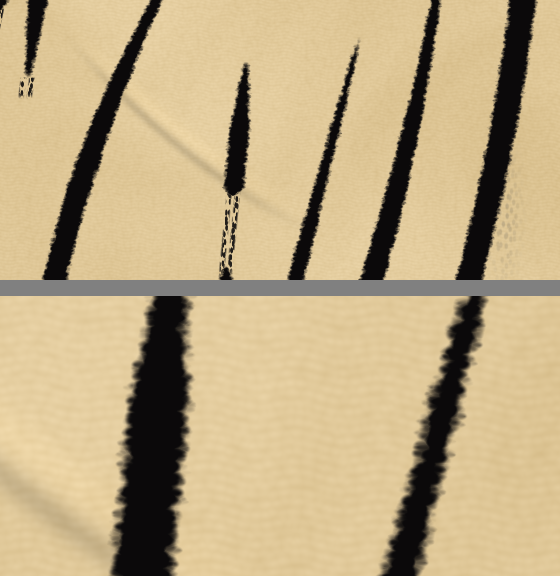
Top: the whole. Bottom: its middle third, enlarged.
This texture is drawn by a WebGL 2 fragment shader. Its source:

```glsl
#version 300 es
precision highp float;

uniform vec2 u_resolution;
out vec4 fragColor;

const vec3 CLOTH_LIGHT = vec3(0.90, 0.81, 0.63);
const vec3 CLOTH_SHADE = vec3(0.84, 0.74, 0.54);
const vec3 INK = vec3(0.042, 0.036, 0.040);
const float EDGE_SOFT = 0.008;
const float EDGE_ROUGH = 0.017;
const float TAIL_REACH = 0.34;
const float GRAIN = 0.65;
const float WEAVE_ROWS = 85.0;
const float CREASE_WIDTH = 0.022;
const float CREASE_DEPTH = 0.13;

// Stroke path: x at the bottom, lean, bow, half width
const int STROKES = 8;
const vec4 PATH[STROKES] = vec4[](
    vec4(-0.200, 0.205, 0.000, 0.022),
    vec4(0.005, 0.130, 0.000, 0.033),
    vec4(0.195, 0.365, -0.035, 0.042),
    vec4(0.803, 0.098, 0.000, 0.032),
    vec4(0.807, 0.060, 0.000, 0.022),
    vec4(1.055, 0.264, 0.000, 0.029),
    vec4(1.328, 0.229, 0.016, 0.042),
    vec4(1.675, 0.192, 0.018, 0.045));

// Stroke ends: bottom, bottom taper, top, top taper
const vec4 ENDS[STROKES] = vec4[](
    vec4(0.96, 0.04, 3.00, 1.00),
    vec4(0.72, 0.27, 3.00, 1.00),
    vec4(-2.0, 1.00, 1.20, 0.80),
    vec4(0.30, 0.03, 0.78, 0.25),
    vec4(-2.0, 1.00, 0.05, 0.05),
    vec4(-2.0, 1.00, 0.87, 0.87),
    vec4(-2.0, 1.00, 1.25, 1.25),
    vec4(-2.0, 1.00, 3.00, 1.00));

vec2 hash2(vec2 p) {
    vec3 q = fract(p.xyx * vec3(0.1031, 0.1030, 0.0973));
    q += dot(q, q.yzx + 33.33);
    return fract((q.xx + q.yz) * q.zy);
}

// Distance to the nearest scattered cell centre
float cellular(vec2 p) {
    vec2 cell = floor(p), f = p - cell;
    float nearest = 4.0;
    for (int j = -1; j <= 1; j++)
        for (int i = -1; i <= 1; i++) {
            vec2 g = vec2(i, j);
            nearest = min(nearest, length(g + hash2(cell + g) - f));
        }
    return nearest;
}

// Broad soft folds from warped sines, about -1 to 1
float folds(vec2 p) {
    float sum = 0.0, amp = 0.5;
    for (int i = 0; i < 4; i++) {
        p += 0.35 * sin(p.yx * 1.7 + float(i) * 1.9);
        sum += amp * sin(p.x * 2.3 + p.y * 1.4 + float(i));
        p = mat2(0.8, -0.6, 0.6, 0.8) * p * 1.9;
        amp *= 0.6;
    }
    return sum;
}

float taper(float x) {
    return pow(clamp(x, 0.0, 1.0), 0.6);
}

float inkCoverage(vec2 p) {
    float soft = max(EDGE_SOFT, 1.0 / u_resolution.y);
    float tufts = 0.65 * cellular(p * vec2(45.0, 70.0)) + 0.35 * cellular(p * vec2(80.0, 125.0));
    float rough = EDGE_ROUGH * (0.48 - tufts) + 0.002 * sin(p.y * 31.0 + 3.0 * sin(p.y * 13.0 + p.x * 4.0));
    float specks = 1.0 - smoothstep(0.32, 0.58, cellular(p * vec2(90.0, 42.0)));
    float ink = 0.0;
    for (int i = 0; i < STROKES; i++) {
        vec4 path = PATH[i], ends = ENDS[i];
        float dx = p.x - path.x - path.y * p.y - 4.0 * path.z * p.y * (1.0 - p.y);
        float width = taper((p.y - ends.x) / ends.y) * taper((ends.z - p.y) / ends.w);
        float body = smoothstep(-soft, soft, path.w * width - abs(dx) + rough);
        ink = max(ink, body * smoothstep(0.0, 0.25, width));

        // Dry double track below a lifted stroke
        float along = (ends.x - p.y) / max(TAIL_REACH - ends.y, 0.01);
        float track = 1.0 - smoothstep(0.12, 0.42, abs(abs(dx / path.w) - 0.45));
        float reach = smoothstep(-0.08, 0.0, along) * (1.0 - smoothstep(0.75, 1.1, along));
        ink = max(ink, track * specks * reach * 0.9);
    }
    return ink;
}

vec3 clothColor(vec2 p) {
    float fuzz = 0.6 * cellular(p * 75.0) + 0.4 * cellular(p * 38.0 + 7.0) - 0.48;
    float weave = sin(6.2832 * WEAVE_ROWS * (p.y + 0.06 * p.x) + 2.0 * sin(p.x * 60.0));
    float shade = 0.42 + 0.38 * folds(p * 1.5) + GRAIN * fuzz + 0.10 * weave;
    vec3 cloth = mix(CLOTH_LIGHT, CLOTH_SHADE, clamp(shade, -0.3, 1.4));

    // Diagonal crease: shadow with a lit upper lip
    float run = p.x - 0.26;
    float d = (p.y - 0.84 + 1.1 * run - 0.38 * run * run) / CREASE_WIDTH;
    float extent = smoothstep(-0.05, 0.25, run) * (1.0 - smoothstep(0.45, 0.90, run));
    float relief = exp(-d * d) - 0.25 * exp(-(d - 2.5) * (d - 2.5) * 0.4);
    return cloth * (1.0 - CREASE_DEPTH * extent * relief);
}

void main() {
    vec2 p = gl_FragCoord.xy / u_resolution.y;
    vec3 color = clothColor(p);

    // Faint grey smudges beside the right stroke
    vec2 offset = (p - vec2(1.80, 0.24)) / vec2(0.05, 0.20);
    float smudge = exp(-dot(offset, offset)) * (1.0 - smoothstep(0.15, 0.50, cellular(p * vec2(55.0, 32.0))));
    color = mix(color, vec3(0.45, 0.42, 0.36), 0.30 * smudge);

    fragColor = vec4(mix(color, INK, inkCoverage(p)), 1.0);
}
```
